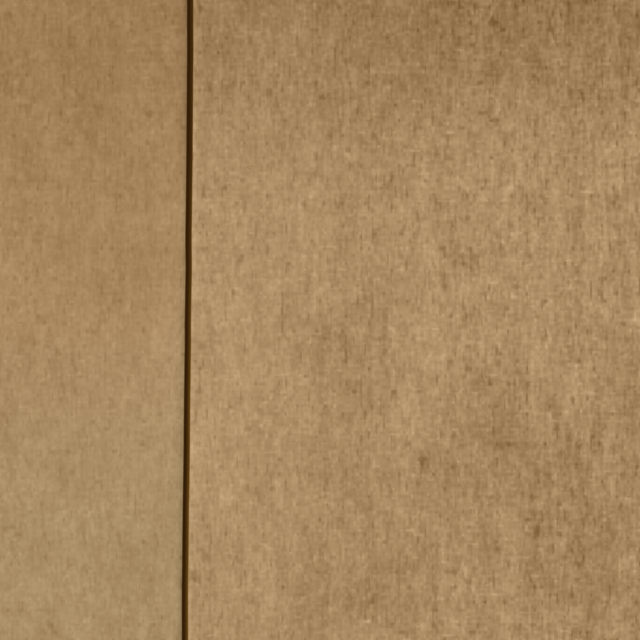
Reproduce this texture procedurally as a Shadertoy shader.

```glsl
// Tan woven cloth in two panels, parted by a thin dark, slightly wavering vertical seam.
#define CLOTH vec3(0.664, 0.542, 0.382)
#define SEAM_DARK vec3(0.20, 0.115, 0.025)
#define SEAM_BROWN vec3(0.36, 0.24, 0.07)
#define SEAM_BOTTOM 0.2885
#define SEAM_TOP 0.2970
#define SEAM_HALF_WIDTH 0.0047
#define THREAD_DEPTH 0.105
#define STREAK_DEPTH 0.060
#define BLOTCH_DEPTH 0.060
#define MOTTLE_DEPTH 0.070

// Sine-free hash, 0 to 1
float hash(vec2 p) {
    vec3 q = fract(vec3(p.xyx) * 0.1031);
    q += dot(q, q.yzx + 33.33);
    return fract((q.x + q.y) * q.z);
}

float noise(vec2 p) {
    vec2 cell = floor(p), f = fract(p);
    f = f * f * (3.0 - 2.0 * f);
    float low = mix(hash(cell), hash(cell + vec2(1, 0)), f.x);
    float high = mix(hash(cell + vec2(0, 1)), hash(cell + vec2(1, 1)), f.x);
    return mix(low, high, f.y);
}

// Layered noise, centred on zero
float fbm(vec2 p) {
    float sum = 0.0, amp = 0.5;
    for (int i = 0; i < 4; i++) {
        sum += amp * (noise(p) - 0.5);
        p = p * 2.03 + 17.3;
        amp *= 0.55;
    }
    return sum;
}

// Soft elliptical patch, 1 at its centre
float patchAt(vec2 p, vec2 centre, vec2 radius) {
    vec2 d = (p - centre) / radius;
    return exp(-dot(d, d));
}

float seamX(float y) {
    float waver = noise(vec2(y * 9.0, 4.0)) + 0.5 * noise(vec2(y * 24.0, 9.0)) - 0.75;
    return mix(SEAM_BOTTOM, SEAM_TOP, smoothstep(-0.15, 1.0, y)) + 0.0012 * waver;
}

// Broad light and shade over both panels
float shading(vec2 p, float rightPanel) {
    float tone = -0.045 * smoothstep(0.62, 1.05, p.y);
    tone -= 0.045 * patchAt(p, vec2(0.93, 1.02), vec2(0.45, 0.18));
    tone += 0.020 * patchAt(p, vec2(0.80, 0.72), vec2(0.22, 0.14));
    tone += 0.030 * patchAt(p, vec2(0.36, 0.46), vec2(0.11, 0.34));
    tone += 0.018 * patchAt(p, vec2(0.64, 0.42), vec2(0.12, 0.09));
    tone -= 0.024 * patchAt(p, vec2(0.78, 0.29), vec2(0.13, 0.10));
    tone -= 0.024 * patchAt(p, vec2(0.56, 0.07), vec2(0.08, 0.07));
    tone -= 0.020 * patchAt(p, vec2(0.54, 0.46), vec2(0.07, 0.08));
    tone -= 0.024 * patchAt(p, vec2(0.95, 0.10), vec2(0.14, 0.22));
    float left = 0.008 * patchAt(p, vec2(0.12, 0.25), vec2(0.15, 0.25))
               - 0.024 * patchAt(p, vec2(0.15, 0.72), vec2(0.20, 0.22));
    return tone + left * (1.0 - rightPanel);
}

// Warp and weft threads, dark dashes and light slubs
float weave(vec2 p) {
    float warp = noise(p * vec2(250.0, 62.0)) - 0.5;
    float weft = noise(p * vec2(90.0, 240.0) + 31.0) - 0.5;
    float grain = noise(p * vec2(220.0, 170.0) + 73.0) - 0.5;
    float dash = smoothstep(0.72, 0.98, noise(p * vec2(170.0, 85.0) + 11.0));
    float slub = smoothstep(0.76, 0.98, noise(p * vec2(130.0, 140.0) + 57.0));
    return 0.50 * warp + 0.34 * weft + 0.55 * grain - 0.60 * dash + 0.42 * slub + 0.02;
}

void mainImage(out vec4 fragColor, in vec2 fragCoord) {
    vec2 p = fragCoord / iResolution.xy;
    float pixel = 1.0 / iResolution.x;
    float d = p.x - seamX(p.y);
    float rightPanel = step(0.0, d);

    // Cloth tone: the threads show most on the upper right
    float tone = shading(p, rightPanel);
    float contrast = mix(0.72, 1.0, rightPanel) * mix(0.85, 1.1, smoothstep(0.3, 0.95, p.x));
    tone += contrast * THREAD_DEPTH * weave(p);
    tone += contrast * STREAK_DEPTH * fbm(p * vec2(85.0, 9.0) + 5.0);
    tone += contrast * BLOTCH_DEPTH * fbm(p * vec2(19.0, 15.0) + 41.0);
    tone += contrast * MOTTLE_DEPTH * fbm(p * vec2(62.0, 46.0) + 83.0);
    vec3 color = CLOTH + tone * vec3(1.0, 1.02, 1.0);

    // Warmer upper left, greyer lower left
    float warmth = (1.0 - rightPanel) * (smoothstep(0.15, 0.65, p.y) - 0.5);
    color += warmth * vec3(0.010, -0.010, -0.012);

    // Folded edges beside the seam
    float side = abs(d) - SEAM_HALF_WIDTH;
    float foldShade = (1.0 - rightPanel) * exp(-max(side, 0.0) / 0.006);
    color -= foldShade * vec3(0.11, 0.08, 0.06);
    float rimOffset = (side - 0.0035) / 0.0035;
    color += 0.035 * rightPanel * exp(-rimOffset * rimOffset);

    // Dark gap, browner on its right side toward the bottom
    float soft = max(0.0016, 0.75 * pixel);
    float gap = 1.0 - smoothstep(-soft, soft, side);
    float brown = smoothstep(-0.002, 0.004, d) * mix(1.0, 0.45, smoothstep(0.35, 0.85, p.y));
    color = mix(color, mix(SEAM_DARK, SEAM_BROWN, brown), gap);

    fragColor = vec4(clamp(color, 0.0, 1.0), 1.0);
}
```
